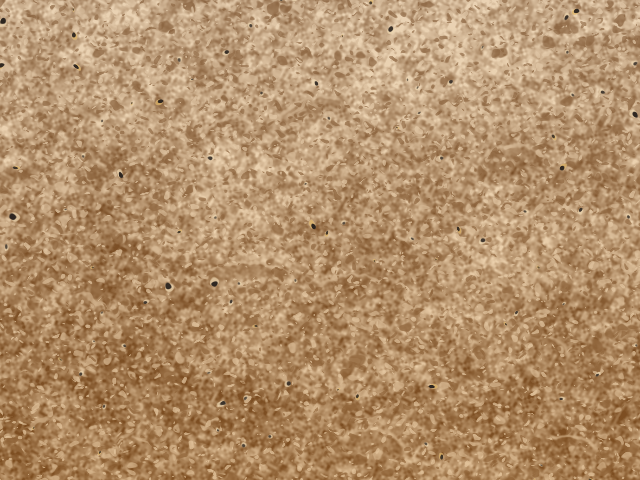
Reproduce this texture procedurally as a Shadertoy shader.

```glsl
// Polished shelly limestone: brown and cream grains, fossil arcs and small dark pits.

vec2 hash2(vec2 p) {
    vec3 q = fract(p.xyx * vec3(0.1031, 0.1030, 0.0973));
    q += dot(q, q.yzx + 33.33);
    return fract((q.xx + q.yz) * q.zy);
}

mat2 rotate(float a) {
    return mat2(cos(a), -sin(a), sin(a), cos(a));
}

float noise(vec2 p) {
    vec2 i = floor(p), f = fract(p);
    f = f * f * (3.0 - 2.0 * f);
    return mix(mix(hash2(i).x, hash2(i + vec2(1, 0)).x, f.x),
               mix(hash2(i + vec2(0, 1)).x, hash2(i + vec2(1, 1)).x, f.x), f.y);
}

// Scattered, roughly horizontal ellipses; stretch flattens them.
float flecks(vec2 p, float freq, float density, float stretch, float seed) {
    vec2 g = p * freq, cell = floor(g);
    float mask = 0.0;
    for (int j = -1; j <= 1; j++)
    for (int i = -1; i <= 1; i++) {
        vec2 id = cell + vec2(i, j);
        vec2 h = hash2(id + seed), k = hash2(id + seed + 57.0);
        if (k.x > density) continue;
        vec2 q = rotate((h.x - 0.5) * 1.5) * (g - id - h);
        q.y *= stretch * mix(0.6, 1.4, h.y);
        float size = mix(0.16, 0.52, k.y * k.y);
        mask = max(mask, smoothstep(0.11, -0.11, length(q) - size));
    }
    return mask;
}

// Fossil shells: x is the pale upper rim, y the brown filling below it.
vec2 shells(vec2 p) {
    vec2 g = p * 4.0, cell = floor(g), mask = vec2(0);
    for (int j = -1; j <= 1; j++)
    for (int i = -1; i <= 1; i++) {
        vec2 id = cell + vec2(i, j);
        vec2 h = hash2(id + 211.0), k = hash2(id + 305.0);
        if (k.x > 0.42) continue;
        vec2 q = rotate((h.y - 0.5) * 0.9) * (g - id - h);
        q.y *= mix(1.3, 2.2, h.x);
        float d = length(q) - mix(0.13, 0.32, k.y);
        float rim = smoothstep(0.04, 0.0, abs(d - 0.025)) * smoothstep(-0.02, 0.14, q.y);
        float fill = smoothstep(0.02, -0.02, d) * smoothstep(-0.06, 0.12, q.y);
        mask = max(mask, vec2(rim, fill));
    }
    return mask;
}

// Pits: x is the dark hole, y the bright lip, z the yellow stain of the lip.
vec3 pits(vec2 p) {
    vec2 g = p * 15.0, cell = floor(g);
    vec3 mask = vec3(0);
    for (int j = -1; j <= 1; j++)
    for (int i = -1; i <= 1; i++) {
        vec2 id = cell + vec2(i, j);
        vec2 h = hash2(id + 401.0), k = hash2(id + 467.0);
        if (k.x > 0.3) continue;
        vec2 q = rotate(h.x * 6.3) * (g - id - h);
        q.y *= mix(1.0, 1.7, h.y);
        float r = mix(0.035, 0.1, k.y * k.y);
        float hole = smoothstep(0.025, -0.025, length(q) - r) * mix(0.6, 1.0, k.y);
        float lip = smoothstep(0.04, -0.02, length(q + vec2(0.6, 0.3) * r) - r * 1.35);
        mask = max(mask, vec3(hole, lip, lip * step(0.6, h.y)));
    }
    return mask;
}

void mainImage(out vec4 fragColor, in vec2 fragCoord) {
    vec2 p = fragCoord / iResolution.y;
    float height = p.y;
    vec2 wobble = vec2(noise(p * 75.0), noise(p * 75.0 + 91.0)) - 0.5;
    vec2 w = p + 0.011 * wobble;

    // Tone: 0 is mid tan, each unit is one step towards cream or brown.
    float tone = 1.5 * (height - 0.5) + 0.1;
    tone += 1.3 * (noise(p * vec2(4.0, 6.0) + 7.0) - 0.5);
    tone += 1.5 * (noise(rotate(0.2) * p * vec2(19.0, 31.0) + 40.0) - 0.5);
    tone += 2.2 * (noise(rotate(0.6) * w * 80.0 + 130.0) - 0.5);
    tone += 2.7 * (noise(rotate(-0.5) * p * 165.0 + 300.0) - 0.5);

    // Fossil arcs, then grains from coarse to fine
    vec2 shell = shells(p + 0.006 * wobble);
    tone = mix(tone, -0.9 + 0.4 * tone, 0.7 * shell.y);
    tone = mix(tone, 1.5, 0.65 * shell.x);
    tone = mix(tone, 1.5, 0.6 * flecks(w, 11.0, 0.16, 7.0, 11.0));
    tone = mix(tone, 1.7, 0.7 * flecks(w, 48.0, 0.35, 1.6, 23.0));
    tone = mix(tone, -1.7, 0.75 * flecks(w, 33.0, 0.27, 1.8, 71.0));
    tone = mix(tone, -1.8, 0.65 * flecks(w, 70.0, 0.3, 1.6, 113.0));
    tone = mix(tone, 2.3, 0.7 * flecks(w, 85.0, 0.2, 1.4, 167.0));
    tone = clamp(tone, -2.6, 2.7);

    // Tan scale, greyer at the top and warmer at the bottom
    vec3 color = vec3(0.70, 0.56, 0.41) + tone * vec3(0.083, 0.096, 0.1);
    color += (height - 0.5) * vec3(-0.015, 0.01, 0.045);

    vec3 pit = pits(p + 0.005 * wobble);
    vec3 lipColor = mix(vec3(0.93, 0.84, 0.69), vec3(0.87, 0.69, 0.35), 0.8 * pit.z);
    color = mix(color, lipColor, 0.75 * pit.y);
    color = mix(color, vec3(0.17, 0.14, 0.12), pit.x);
    fragColor = vec4(color, 1.0);
}
```
